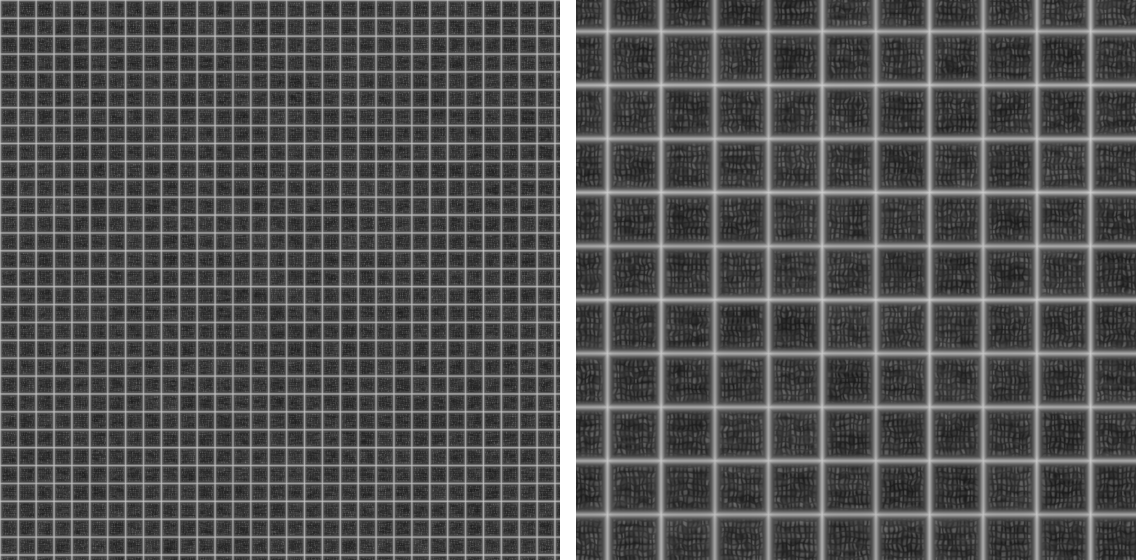
Left: the whole. Right: its middle third, enlarged.
Give the GLSL for this pattern, as a WebGL 2 fragment shader.

```glsl
#version 300 es
precision highp float;
// Dark woven square tiles in a grid of soft, glowing pale grey lines.

#define TILES 31.3            // repeats across and down the canvas
#define GRID_OFFSET 0.02      // first line's offset from the top left, in tiles
#define TILE_GREY 0.197       // plain tile tone
#define LINE_GAIN 0.24        // brightness of the line core
#define LINE_WIDTH 0.055      // half width of the line core, in tiles
#define GLOW_GAIN 0.24        // brightness of the halo
#define GLOW_WIDTH 0.085      // falloff of the halo, in tiles
#define STITCHES vec2(12.0, 9.0) // upright stitches per tile
#define STREAKS vec2(3.0, 15.0)  // level threads per tile
#define STITCH_GAIN 0.13      // contrast of the weave
#define TILE_VARIATION 0.025  // tone change between tiles
#define SAMPLES 4             // antialiasing samples per axis

uniform vec2 u_resolution;
out vec4 outColor;

float hash(vec2 p) {
    return fract(sin(dot(p, vec2(12.9898, 78.233))) * 43758.5453);
}

float valueNoise(vec2 p) {
    vec2 id = floor(p);
    vec2 f = smoothstep(0.0, 1.0, fract(p));
    float low = mix(hash(id), hash(id + vec2(1.0, 0.0)), f.x);
    float high = mix(hash(id + vec2(0.0, 1.0)), hash(id + 1.0), f.x);
    return mix(low, high, f.y);
}

// Bright core plus halo, by distance from a grid line
float lineLight(float d) {
    float core = d / LINE_WIDTH;
    return LINE_GAIN * exp(-core * core) + GLOW_GAIN * exp(-d / GLOW_WIDTH);
}

// Bent upright stitches crossed by long level threads, centred near zero
float weave(vec2 p) {
    vec2 grid = p * STITCHES;
    grid += 0.7 * (vec2(valueNoise(grid * 0.8), valueNoise(grid * 0.6 + 31.0)) - 0.5);
    vec2 local = abs(fract(grid) - 0.5);
    float stroke = 1.0 - smoothstep(0.08, 0.48, local.x);
    stroke *= 1.0 - 0.8 * smoothstep(0.2, 0.5, local.y);
    stroke *= mix(0.4, 1.6, hash(floor(grid)));
    float streak = valueNoise(p * STREAKS + 57.0) - 0.5;
    return stroke - 0.38 + 0.75 * streak;
}

float shade(vec2 uv) {
    vec2 p = vec2(uv.x, 1.0 - uv.y) * TILES - GRID_OFFSET;
    vec2 tile = floor(p);
    vec2 cell = fract(p);
    vec2 edge = min(cell, 1.0 - cell);
    float inset = min(edge.x, edge.y);

    // Tile face: the weave fades out before the border
    float face = TILE_GREY + TILE_VARIATION * (hash(tile + 5.0) - 0.5);
    face += STITCH_GAIN * weave(p) * smoothstep(0.06, 0.16, inset);

    // Grid lines, a little uneven and brighter where they cross
    vec2 nearest = floor(p + 0.5);
    float across = lineLight(edge.x) * mix(0.92, 1.06, hash(vec2(nearest.x, 3.0)));
    float down = lineLight(edge.y) * mix(0.92, 1.06, hash(vec2(7.0, nearest.y)));
    return face + max(across, down) + 0.25 * min(across, down);
}

void main() {
    float grey = 0.0;
    for (int j = 0; j < SAMPLES; j++) {
        for (int i = 0; i < SAMPLES; i++) {
            vec2 jitter = (vec2(i, j) + 0.5) / float(SAMPLES) - 0.5;
            grey += shade((gl_FragCoord.xy + jitter) / u_resolution);
        }
    }
    outColor = vec4(vec3(grey / float(SAMPLES * SAMPLES)), 1.0);
}
```
